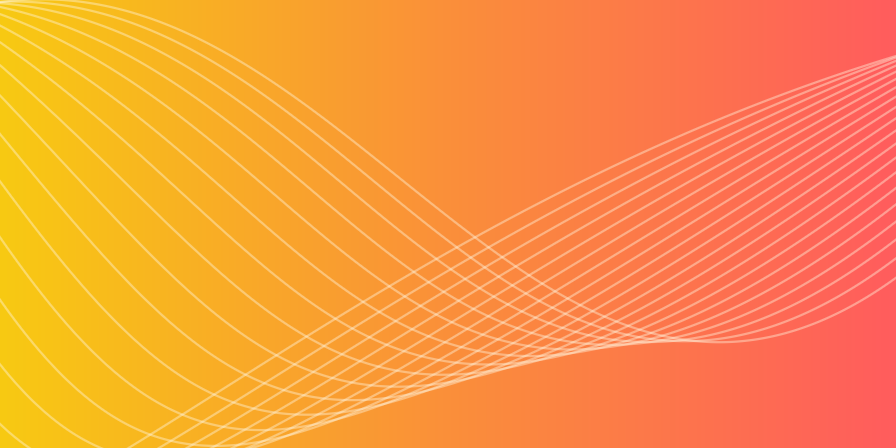
Write a Shadertoy shader that draws this background.

```glsl
// A yellow to coral gradient crossed by a twisting ribbon of fine pale curves.
#define CURVES 20
#define SOLVER_STEPS 6
#define HALF_WIDTH 0.0025
#define LINE_ALPHA 0.42
#define YELLOW vec3(0.97, 0.79, 0.07)
#define ORANGE vec3(0.98, 0.56, 0.225)
#define CORAL vec3(1.0, 0.36, 0.365)
#define LINE_COLOR vec3(1.0, 0.96, 0.87)

struct Bezier { vec2 a, b, c, d; };

// One curve of the ribbon: t = 0 is the outer one, t = 1 the inner one
Bezier ribbonCurve(float t) {
    float u = 1.0 - t;
    float bow = 4.0 * t * u;
    Bezier k;
    k.a = mix(vec2(0.0, 0.995), vec2(-0.781, 0.995), t) + bow * vec2(0.125, 0.0);
    k.b = mix(vec2(0.781, 1.104), vec2(-0.521, -1.344), t) + bow * vec2(0.398, 0.39 * u * u);
    k.c = mix(vec2(1.219, -0.185), vec2(0.104, 0.297), t) + bow * vec2(-0.112, -0.33);
    k.d = vec2(2.0, 0.875 - 0.495 * pow(u, 1.7));
    return k;
}

vec2 pointAt(Bezier k, float s) {
    float r = 1.0 - s;
    return r * r * r * k.a + 3.0 * r * r * s * k.b + 3.0 * r * s * s * k.c + s * s * s * k.d;
}

vec2 tangentAt(Bezier k, float s) {
    float r = 1.0 - s;
    return 3.0 * (r * r * (k.b - k.a) + 2.0 * r * s * (k.c - k.b) + s * s * (k.d - k.c));
}

// Newton search for the curve point above p, then slope-corrected distance
float curveDistance(Bezier k, vec2 p) {
    float s = clamp((p.x - k.a.x) / (k.d.x - k.a.x), 0.0, 1.0);
    for (int i = 0; i < SOLVER_STEPS; i++) {
        float error = pointAt(k, s).x - p.x;
        s = clamp(s - error / max(tangentAt(k, s).x, 0.05), 0.0, 1.0);
    }
    vec2 tangent = tangentAt(k, s);
    return abs(p.y - pointAt(k, s).y) * abs(tangent.x) / max(length(tangent), 1e-4);
}

void mainImage(out vec4 fragColor, in vec2 fragCoord) {
    vec2 uv = fragCoord / iResolution.xy;
    vec2 p = uv * vec2(2.0, 1.0);
    float pixel = 1.0 / iResolution.y;

    // Background gradient
    vec3 color = mix(YELLOW, ORANGE, clamp(uv.x * 2.0, 0.0, 1.0));
    color = mix(color, CORAL, clamp(uv.x * 2.0 - 1.0, 0.0, 1.0));

    // Ribbon of translucent lines
    for (int i = 0; i < CURVES; i++) {
        float d = curveDistance(ribbonCurve(float(i) / float(CURVES - 1)), p);
        float coverage = clamp((HALF_WIDTH - d) / pixel + 0.5, 0.0, 1.0);
        color = mix(color, LINE_COLOR, LINE_ALPHA * coverage);
    }

    fragColor = vec4(color, 1.0);
}
```
